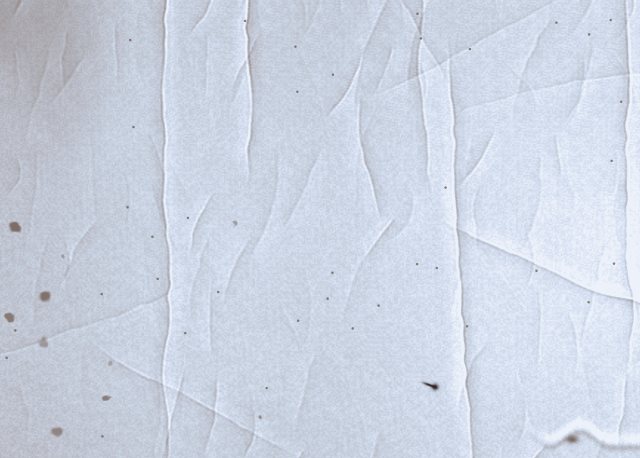
Write a WebGL 1 fragment shader that draws this texture.

```glsl
precision highp float;
// Aged, creased sheet of pale blue paper with brown foxing and a torn corner.
// Creases, clouds and grain add up to one tone, which a colour ramp then tints;
// rust stains and specks are blended on top.
uniform vec2 u_resolution;

const vec3 INK = vec3(0.20, 0.16, 0.15);
const vec3 UMBER = vec3(0.62, 0.59, 0.58);
const vec3 ASH = vec3(0.70, 0.70, 0.73);
const vec3 SLATE = vec3(0.75, 0.77, 0.82);
const vec3 MIST = vec3(0.79, 0.83, 0.89);
const vec3 ICE = vec3(0.84, 0.88, 0.95);
const vec3 FROST = vec3(0.93, 0.95, 0.98);
const vec3 RUST = vec3(0.45, 0.37, 0.33);
const float BASE_TONE = 0.832;
const float GRAIN = 0.075;
const float CREASE_DEPTH = 0.12;
const float CREASE_WIDTH = 0.0028;
const vec2 WRINKLE_CELL = vec2(0.10, 0.19);

float hash(vec2 p) {
  return fract(sin(dot(p, vec2(127.1, 311.7))) * 43758.5453);
}

float noise(vec2 p) {
  vec2 i = floor(p), f = fract(p);
  f = f * f * (3.0 - 2.0 * f);
  return mix(mix(hash(i), hash(i + vec2(1, 0)), f.x),
             mix(hash(i + vec2(0, 1)), hash(i + vec2(1, 1)), f.x), f.y);
}

float fbm(vec2 p) {
  float sum = 0.0, amp = 0.5;
  for (int i = 0; i < 4; i++) {
    sum += amp * noise(p);
    p = p * 2.03 + 17.3;
    amp *= 0.5;
  }
  return sum;
}

float bump(float d, float w) { return exp(-d * d / (w * w)); }

// Wavering fold from a to b: bright ridge, thin shadow and soft slopes.
float crease(vec2 p, vec2 a, vec2 b, float bend, float side) {
  float len = length(b - a);
  vec2 dir = (b - a) / len, q = p - a;
  float along = dot(q, dir), t = along / len;
  if (t < 0.0 || t > 1.0) return 0.0;
  float seed = a.x * 37.0 + a.y * 11.0;
  float d = dir.x * q.y - dir.y * q.x + bend * 4.0 * t * (1.0 - t);
  d += 0.022 * (noise(vec2(along * 8.0, seed)) - 0.5);
  d += 0.006 * (noise(vec2(along * 38.0, seed + 5.0)) - 0.5);
  d *= side;
  float w = CREASE_WIDTH;
  float slope = d / (6.0 * w);
  float relief = bump(d, w) - 0.9 * bump(d - 1.9 * w, w)
               - 0.75 * slope * exp(-slope * slope);
  float press = 0.55 + 0.7 * noise(vec2(along * 13.0, seed + 9.0));
  return relief * press * smoothstep(0.0, 0.2, t) * smoothstep(1.0, 0.7, t);
}

// Short, mostly upright wrinkles, crowded near the top and right.
float wrinkles(vec2 p) {
  float sum = 0.0;
  vec2 home = floor(p / WRINKLE_CELL);
  for (int j = -1; j <= 1; j++) {
    for (int i = -1; i <= 1; i++) {
      vec2 id = home + vec2(float(i), float(j));
      float r1 = hash(id + 3.7), r2 = hash(id + 8.1), r3 = hash(id + 15.4);
      vec2 c = (id + 0.2 + 0.6 * vec2(r1, r2)) * WRINKLE_CELL;
      float density = 0.32 + 0.5 * smoothstep(0.45, 0.95, c.y)
                    + 0.25 * smoothstep(0.5, 0.9, abs(c.x - 0.65) / 0.75);
      vec2 arm = vec2((r3 - 0.5) * 0.09, 0.05 + 0.07 * r1);
      float side = r2 > 0.5 ? 1.0 : -1.0;
      float show = step(hash(id + 21.9), density) * (0.2 + 0.65 * r3 * r3);
      sum += show * crease(p, c + arm, c - arm, (r2 - 0.5) * 0.05, side);
    }
  }
  return sum;
}

float longFolds(vec2 p) {
  float sum = 1.15 * crease(p, vec2(0.35, 1.3), vec2(0.36, -0.4), -0.01, -1.0);
  sum += 1.4 * crease(p, vec2(0.55, 1.15), vec2(0.54, 0.55), 0.0, 1.0);
  sum += 1.3 * crease(p, vec2(0.98, 0.95), vec2(1.04, -0.25), 0.01, 1.0);
  sum += 0.8 * crease(p, vec2(0.86, 1.04), vec2(0.99, 0.80), 0.0, 1.0);
  sum += 0.8 * crease(p, vec2(0.92, 1.1), vec2(0.95, 0.52), 0.01, -1.0);
  sum += 1.1 * crease(p, vec2(1.375, 1.2), vec2(1.38, 0.1), 0.0, -1.0);
  sum += 0.9 * crease(p, vec2(0.77, 0.80), vec2(0.83, 0.49), 0.0, 1.0);
  sum += 1.1 * crease(p, vec2(0.94, 0.52), vec2(1.6, 0.25), 0.0, -1.0);
  sum += 0.5 * crease(p, vec2(0.80, 0.78), vec2(1.28, 1.04), 0.0, 1.0);
  sum += 0.45 * crease(p, vec2(0.95, 0.74), vec2(1.5, 0.83), -0.03, 1.0);
  sum += 0.6 * crease(p, vec2(0.18, 0.26), vec2(0.72, -0.03), 0.0, -1.0);
  return sum + 0.4 * crease(p, vec2(-0.1, 0.21), vec2(0.46, 0.40), 0.02, 1.0);
}

vec3 paperRamp(float g) {
  vec3 c = mix(INK, UMBER, clamp((g - 0.16) / 0.43, 0.0, 1.0));
  c = mix(c, ASH, clamp((g - 0.59) / 0.11, 0.0, 1.0));
  c = mix(c, SLATE, clamp((g - 0.70) / 0.07, 0.0, 1.0));
  c = mix(c, MIST, clamp((g - 0.77) / 0.06, 0.0, 1.0));
  c = mix(c, ICE, clamp((g - 0.83) / 0.05, 0.0, 1.0));
  return mix(c, FROST, clamp((g - 0.88) / 0.07, 0.0, 1.0));
}

// Rust spots: ten larger ones toward the left, plus rare tiny specks.
float foxing(vec2 p) {
  float cover = 0.0;
  vec2 q = p + 0.008 * (vec2(noise(p * 90.0), noise(p * 90.0 + 31.0)) - 0.5);
  for (int i = 0; i < 10; i++) {
    float k = float(i);
    float r = hash(vec2(k, 4.0));
    vec2 c = vec2(0.02 + 0.8 * r * r, hash(vec2(k, 9.0)));
    float radius = 0.004 + 0.013 * hash(vec2(k, 13.0)) * (1.0 - 0.6 * r);
    float blot = 1.0 - smoothstep(radius * 0.55, radius * 1.2, length(q - c));
    cover = max(cover, blot * (0.3 + 0.6 * hash(vec2(k, 17.0))));
  }
  vec2 cell = floor(p * 16.0), f = fract(p * 16.0);
  vec2 c = 0.2 + 0.6 * vec2(hash(cell + 2.0), hash(cell + 6.0));
  float speck = 1.0 - smoothstep(0.02, 0.065, length(f - c));
  return max(cover, 0.8 * speck * step(0.88, hash(cell + 41.0)));
}

void main() {
  vec2 p = gl_FragCoord.xy / u_resolution.y;
  float cloud = fbm(p * 4.0) - 0.47;

  // Broad light: dim left and top, bright right
  float tone = BASE_TONE + 0.055 * smoothstep(0.5, 1.35, p.x);
  tone -= 0.055 * (1.0 - smoothstep(0.0, 0.42, p.x));
  tone -= 0.03 * smoothstep(0.65, 1.0, p.y) + 0.02 * smoothstep(0.25, 0.0, p.y);
  tone += 0.05 * cloud + 0.04 * bump(length(p - vec2(1.33, 0.45)), 0.16);

  // Folds and fibre grain
  tone += CREASE_DEPTH * (longFolds(p) + wrinkles(p) + 0.6 * wrinkles(p * 0.83 + 5.3));
  tone += GRAIN * (noise(p * 310.0) - 0.5) + 0.4 * GRAIN * (noise(p * 130.0) - 0.5);

  // Lifted lower corner with a dark gap
  float lip = p.y - 0.06 - 0.06 * (noise(vec2(p.x * 15.0, 2.0)) - 0.5);
  float corner = smoothstep(1.15, 1.22, p.x);
  tone += corner * (0.12 * bump(lip, 0.012) - 0.13 * bump(lip + 0.02, 0.007));
  tone -= 0.45 * bump(length((p - vec2(1.25, 0.04)) * vec2(0.6, 1.0)), 0.008);

  // Stained corner, foxing and one ink blot with a tail
  vec3 colour = paperRamp(tone);
  float stain = (1.0 - smoothstep(0.0, 0.38, length((p - vec2(0.0, 0.93)) * vec2(1.2, 0.8))));
  colour = mix(colour, RUST, clamp(stain * (0.3 + 0.8 * cloud), 0.0, 0.5));
  colour = mix(colour, RUST, foxing(p));
  vec2 blot = p - vec2(0.95, 0.155);
  float ink = bump(length(blot), 0.007);
  ink += bump(blot.y + 0.35 * blot.x, 0.003) * bump(blot.x + 0.014, 0.012);
  gl_FragColor = vec4(mix(colour, INK, clamp(ink, 0.0, 1.0)), 1.0);
}
```
